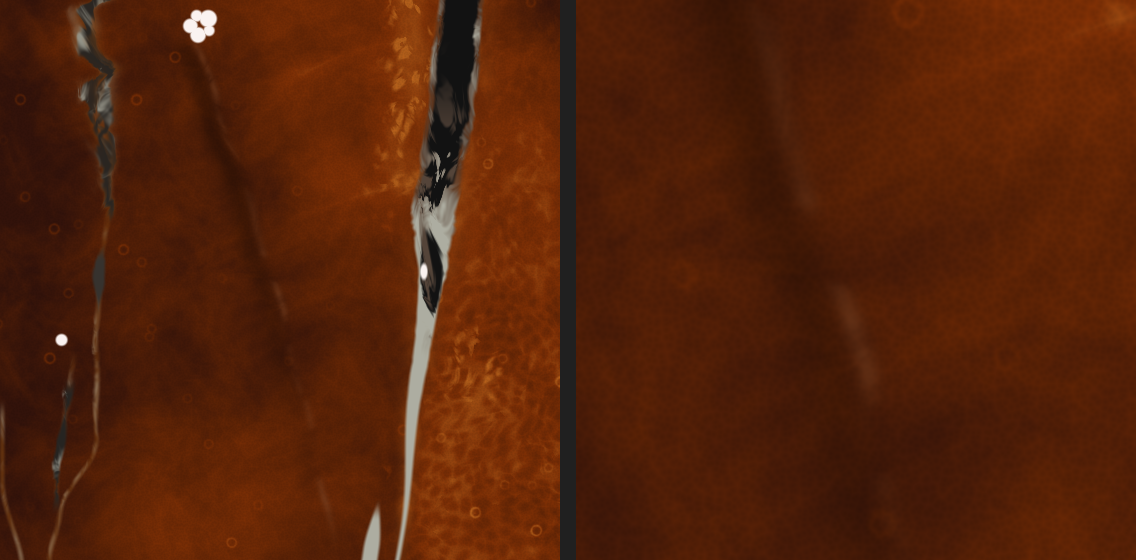
Left: the whole. Right: its middle third, enlarged.
Give the GLSL for this texture, as a Shadertoy shader.

```glsl
// Amber-brown tissue section split by upright grey and black fissures, with bubbles and specks.

const vec3 UMBER  = vec3(0.22, 0.08, 0.035);
const vec3 BROWN  = vec3(0.35, 0.13, 0.02);
const vec3 ORANGE = vec3(0.48, 0.18, 0.02);
const vec3 AMBER  = vec3(0.68, 0.36, 0.10);
const vec3 TAUPE  = vec3(0.36, 0.29, 0.24);
const vec3 PALE   = vec3(0.68, 0.68, 0.63);
const vec3 INK    = vec3(0.07);
const vec3 WHITE  = vec3(0.98, 0.95, 0.94);

vec2 hash2(vec2 p) {
    vec3 q = fract(p.xyx * vec3(0.1031, 0.1030, 0.0973));
    q += dot(q, q.yzx + 33.33);
    return fract((q.xx + q.yz) * q.zy);
}

// Cellular noise: distance to the nearest seed, and its random value.
vec2 cells(vec2 p) {
    vec2 nearest = vec2(9.0, 0.0);
    for (int i = 0; i < 9; i++) {
        vec2 cell = floor(p) + vec2(i % 3, i / 3) - 1.0;
        float d = length(cell + hash2(cell) - p);
        if (d < nearest.x) nearest = vec2(d, hash2(cell + 71.0).x);
    }
    return nearest;
}

// Layered, slightly warped sines.
float waves(vec2 p) {
    float sum = 0.0, amp = 0.6;
    for (int i = 0; i < 5; i++) {
        p = mat2(0.8, 0.6, -0.6, 0.8) * p * 1.7 + 0.8 * sin(p.yx * 1.3 + float(i));
        sum += amp * sin(p.x) * sin(p.y);
        amp *= 0.65;
    }
    return sum;
}

float bell(float x) { return exp(-x * x); }
float bump(vec2 p, vec2 centre, vec2 radius) { return bell(length((p - centre) / radius)); }
float rise(float a, float b, float x) { return smoothstep(a, b, x); }
float ribbon(float d, float w) { return 1.0 - rise(w - 0.004, w + 0.004, abs(d)); }
float span(float y, float a, float b) { return rise(a - 0.02, a + 0.02, y) * rise(b + 0.02, b - 0.02, y); }

float rightPath(float y) { return 0.71 + 0.115 * y + 0.004 * sin(y * 17.0); }
float faintPath(float y) { return 0.60 - 0.17 * y - 0.11 * y * y + 0.004 * sin(y * 31.0); }
float leftPath(float y) {
    return 0.088 + 0.022 * rise(0.0, 0.1, y) + 0.063 * rise(0.08, 0.22, y) + 0.02 * bell((y - 0.66) / 0.12);
}

vec3 tissueColour(float tone) {
    vec3 c = mix(UMBER, BROWN, clamp(tone * 2.0, -0.2, 1.0));
    c = mix(c, ORANGE, clamp(tone * 2.0 - 1.0, 0.0, 1.0));
    return mix(c, AMBER, clamp(tone * 1.6 - 1.6, 0.0, 1.0));
}

vec3 tissue(vec2 p) {
    float toRight = p.x - rightPath(p.y), d = p.x - faintPath(p.y);
    float right = rise(-0.02, 0.04, toRight);
    float upper = rise(-0.02, 0.2, d) * rise(0.3, 0.8, p.y) * (1.0 - right);
    float tone = 0.02 + 0.42 * rise(0.02, 0.36, p.x) + 0.52 * right + 0.42 * upper;
    tone += 0.34 * bump(p, vec2(0.37, 0.1), vec2(0.2)) + 0.4 * bump(p, vec2(0.14, 0.93), vec2(0.07));
    tone -= 0.16 * bump(p, vec2(0.28, 0.45), vec2(0.16)) + 0.7 * bump(p, vec2(1.0), vec2(0.12));
    tone += 0.2 * waves(p * 5.0) + 0.17 * waves(p * 14.0);

    // Pores, soft cross bands and gold flecks
    float pore = rise(0.75, 0.05, cells(p * 42.0 + waves(p * 9.0)).x);
    tone -= (pore - 0.4) * (0.08 + 0.22 * right * rise(0.9, 0.3, p.y));
    tone += 0.25 * upper * pow(1.0 - abs(sin(p.y * 13.0 - p.x * 3.0 + waves(p * 4.0))), 4.0);
    float glow = bell((toRight + 0.08) / 0.045) * rise(0.45, 0.95, p.y);
    vec2 fleck = cells(p * vec2(45.0, 28.0) + 0.7 * waves(p * 25.0));
    float gold = glow + 0.6 * bump(p, vec2(0.86, 0.36), vec2(0.06)) + 0.5 * bump(p, vec2(0.7, 0.15), vec2(0.03));
    tone += 0.25 * glow + (gold + 0.15 * right) * step(0.5, fleck.y) * rise(0.5, 0.0, fleck.x);

    // Bubble rings and fine grain
    vec2 bubble = cells(p * 15.0 + 4.0);
    float ring = bell((bubble.x - 0.13 * bubble.y) / 0.035);
    tone += 0.9 * ring * rise(0.6, 1.3, bubble.y) * (1.0 - upper);
    vec3 c = tissueColour(tone) * (0.94 + 0.12 * cells(p * 240.0).x);

    // Faint inner seam with a shadow on its left
    float seam = span(p.y, 0.02, 0.92);
    c *= 1.0 - (0.08 + 0.2 * rise(0.2, 0.7, p.y)) * seam * bell((d + 0.02) / 0.024);
    float trace = clamp(0.25 + 0.5 * waves(p * 14.0), 0.0, 0.7);
    return mix(c, TAUPE * vec3(1.3, 0.9, 0.6), trace * seam * bell(d / 0.007));
}

vec3 rightFissure(vec3 c, vec2 p) {
    float y = p.y, d = p.x - rightPath(y) + 0.008 * waves(p * 11.0) * rise(0.2, 0.6, y);
    float w = 0.004 + 0.011 * rise(0.05, 0.4, y) + 0.025 * rise(0.35, 0.7, y);
    float mottle = waves(p * vec2(38.0, 18.0));
    c = mix(c, mix(BROWN, AMBER, 0.5 + 0.6 * mottle), 0.6 * bell(d / (w + 0.009)));
    vec3 film = mix(PALE, TAUPE, clamp(rise(0.5, 0.75, y) + 0.7 * mottle * rise(0.3, 0.6, y), 0.0, 1.2));
    c = mix(c, film, ribbon(d, w) * (1.0 - 0.4 * rise(0.6, 0.7, y) * rise(-0.1, 0.4, mottle)));
    float core = w * 0.74 * rise(0.57, 0.72, y + 0.12 * mottle) + 0.005 * mottle;
    float islet = rise(0.4, 0.65, bump(p, vec2(0.772, 0.515), vec2(0.024, 0.09)) + 0.3 * mottle);
    float dark = max(ribbon(d, core) * rise(0.6, 0.64, y), islet * ribbon(d, w));
    c = mix(c, mix(INK, TAUPE, 0.9 * rise(0.2, 0.7, mottle) * rise(0.95, 0.7, y)), dark);
    c = mix(c, WHITE, rise(0.4, 0.8, bump(p, vec2(0.757, 0.515), vec2(0.009, 0.02))));
    return mix(c, PALE, ribbon(p.x - 0.66 - 0.15 * y, 0.014 * rise(0.13, 0.02, y)) * span(y, -0.1, 0.09));
}

vec3 leftFissures(vec3 c, vec2 p) {
    float y = p.y, mottle = waves(p * vec2(32.0, 20.0));
    float d = p.x - leftPath(y) - 0.002 * sin(y * 45.0) + 0.003 * mottle;
    vec3 slate = mix(vec3(0.15, 0.14, 0.13), PALE * 0.85, rise(-0.1, 0.9, mottle));
    vec3 thread = mix(AMBER * 0.65, PALE, clamp(0.15 + 0.4 * mottle, 0.0, 1.0));
    c = mix(c, thread, (0.65 + 0.3 * mottle) * ribbon(d, 0.004) * rise(0.7, 0.6, y));
    c = mix(c, slate * 1.4, ribbon(d, 0.011 * bell((y - 0.51) / 0.04)) * span(y, 0.45, 0.55));

    // Tangled upper strands
    float spread = 0.02 * rise(0.6, 0.85, y), present = span(y, 0.62, 1.1);
    for (float i = 0.0; i < 3.0; i++) {
        float strand = d + spread * sin(y * (41.0 - 9.0 * i) + 2.4 * i + sin(y * 57.0)) + 0.007 * mottle;
        c = mix(c, thread, 0.45 * present * bell(strand / (0.007 + 0.5 * spread)));
        c = mix(c, slate, 0.9 * present * ribbon(strand, 0.004 + spread * (0.25 + 0.2 * sin(y * 70.0 + i))));
    }

    // Lower branch and the thread at the border
    float branch = p.x - 0.1 - 0.03 * rise(0.12, 0.38, y) + 0.004 * mottle;
    c = mix(c, thread, 0.4 * ribbon(branch, 0.004) * span(y, 0.1, 0.36));
    c = mix(c, slate, ribbon(branch, 0.009 * abs(sin(y * 24.0))) * span(y, 0.1, 0.31));
    float border = p.x - 0.036 * rise(0.14, -0.02, y) - 0.004;
    return mix(c, thread, 0.7 * ribbon(border, 0.004) * span(y, -0.1, 0.27));
}

vec3 whiteSpecks(vec3 c, vec2 p) {
    float d = length(p - vec2(0.11, 0.393)) - 0.01;
    for (float a = 0.7; a < 6.5; a += 1.257)
        d = min(d, length(p - vec2(0.358, 0.955) - 0.018 * vec2(cos(a), sin(a))) - 0.012 - 0.003 * sin(a * 2.0));
    return mix(c, WHITE, rise(0.003, -0.002, d));
}

void mainImage(out vec4 fragColor, in vec2 fragCoord) {
    vec2 p = fragCoord / iResolution.xy;
    vec3 c = leftFissures(rightFissure(tissue(p), p), p);
    fragColor = vec4(whiteSpecks(c, p), 1.0);
}
```
